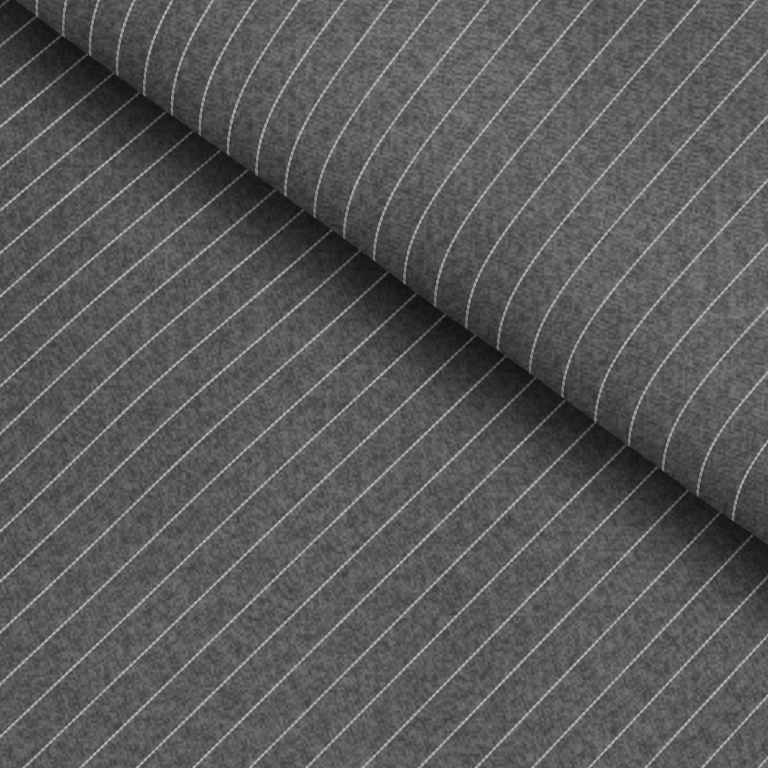
Give the GLSL for this texture, as a WebGL 1 fragment shader.

```glsl
precision highp float;
// Grey pinstriped wool: a rolled fold lying diagonally over a flat layer.
uniform vec2 u_resolution;

#define FOLD_START vec2(0.0, 1.012)
#define FOLD_SLOPE 0.724
#define STRIPE_HALF_WIDTH 0.0016
#define STITCHES 145.0
#define GRAIN_SCALE 300.0
#define GRAIN_AMOUNT 0.20
#define STRIPE_COLOR vec3(0.71, 0.70, 0.69)
#define FLAT_TINT vec3(1.0, 0.975, 0.98)
#define ROLL_TINT vec3(0.99, 1.0, 0.995)
#define ROLL_BEND 0.062
#define FLAT_RIPPLE 0.18

float hash(vec2 p) {
  return fract(sin(dot(p, vec2(127.1, 311.7))) * 43758.5453);
}

float noise(vec2 p) {
  vec2 i = floor(p), f = fract(p);
  f = f * f * (3.0 - 2.0 * f);
  return mix(mix(hash(i), hash(i + vec2(1.0, 0.0)), f.x),
             mix(hash(i + vec2(0.0, 1.0)), hash(i + vec2(1.0)), f.x), f.y);
}

// Position along the fold (x) and distance above it (y).
vec2 foldSpace(vec2 p) {
  vec2 along = normalize(vec2(1.0, -FOLD_SLOPE));
  vec2 q = p - FOLD_START;
  return vec2(dot(q, along), dot(q, vec2(-along.y, along.x)));
}

// Stripe number on the flat layer, in slight perspective with a soft ripple.
float flatPhase(vec2 p) {
  vec2 r = p - vec2(0.19, 0.52);
  return (13.59 * p.x - 14.19 * p.y - 0.42) / (1.0 - 0.149 * p.y)
       + FLAT_RIPPLE * exp(-28.0 * dot(r, r));
}

// Stripe number on the roll: bent at the fold, fanning out above it.
float rollPhase(vec2 p) {
  vec2 f = foldSpace(p);
  float s = max(f.y, -0.01);
  float bend = 0.81 * ROLL_BEND * (1.0 - exp(-s / ROLL_BEND));
  float x = (f.x + 0.04 * s + bend) / (1.0 + 0.17 * s);
  x /= length(vec2(1.0, FOLD_SLOPE));
  return -2.42 + 29.6 * x - 4.2 * x * x;
}

float phase(vec2 p, bool onRoll) {
  return onRoll ? rollPhase(p) : flatPhase(p);
}

// Coverage of the stitched stripe, with uneven thread brightness.
float stripe(vec2 p, bool onRoll, float pixel) {
  float k = phase(p, onRoll);
  vec2 e = vec2(0.001, 0.0);
  vec2 grad = vec2(phase(p + e.xy, onRoll), phase(p + e.yx, onRoll)) - k;
  float id = floor(k + 0.5);
  float dist = abs(k - id) * e.x / length(grad);
  float along = onRoll ? foldSpace(p).y : dot(p, vec2(0.707));
  float stitch = 0.5 + 0.5 * sin(6.2832 * (along * STITCHES + hash(vec2(id, 3.0))));
  float soft = max(pixel, 0.0014);
  float halfWidth = STRIPE_HALF_WIDTH * (0.85 + 0.3 * stitch);
  float line = 1.0 - smoothstep(halfWidth - 0.5 * soft, halfWidth + 0.5 * soft, dist);
  float wear = 0.82 + 0.18 * noise(vec2(along * 60.0, id * 7.3));
  return line * wear * (0.70 + 0.30 * stitch);
}

// Light falling on each layer.
float lighting(vec2 p, float s, bool onRoll) {
  float cloud = 0.035 * (noise(p * 5.0) - 0.5);
  if (onRoll) {
    float turn = 1.0 - exp(-max(s, 0.0) / 0.055);
    float crest = exp(-pow((s - 0.26) / 0.18, 2.0));
    return mix(0.19, 0.355, turn) + 0.045 * crest + cloud;
  }
  float open = smoothstep(-0.03, 0.13, -s);
  return mix(0.065, 0.365 - 0.04 * p.y, open) + cloud;
}

// Melange fibres and a faint diagonal twill.
float weave(vec2 p, bool onRoll) {
  float fine = noise(p * GRAIN_SCALE) - 0.5;
  float coarse = noise(p * GRAIN_SCALE * 0.43 + 17.0) - 0.5;
  vec2 dir = onRoll ? vec2(0.35, 0.94) : vec2(0.94, 0.35);
  float twill = sin(6.2832 * 165.0 * dot(p, dir));
  return 1.0 + GRAIN_AMOUNT * (1.9 * fine + 1.1 * coarse + 0.16 * twill);
}

vec3 cloth(vec2 p, float s, bool onRoll, float pixel) {
  float light = lighting(p, s, onRoll);
  vec3 wool = light * weave(p, onRoll) * (onRoll ? ROLL_TINT : FLAT_TINT);
  vec3 thread = STRIPE_COLOR * mix(0.45, 1.0, smoothstep(0.08, 0.34, light));
  return mix(wool, thread, stripe(p, onRoll, pixel));
}

void main() {
  vec2 p = gl_FragCoord.xy / u_resolution;
  float pixel = 1.0 / min(u_resolution.x, u_resolution.y);
  // Slightly uneven fold edge.
  float s = foldSpace(p).y + 0.004 * (noise(p * 9.0) - 0.5);
  float rollMask = smoothstep(-pixel, pixel, s);
  vec3 color = mix(cloth(p, s, false, pixel), cloth(p, s, true, pixel), rollMask);
  gl_FragColor = vec4(color, 1.0);
}
```
